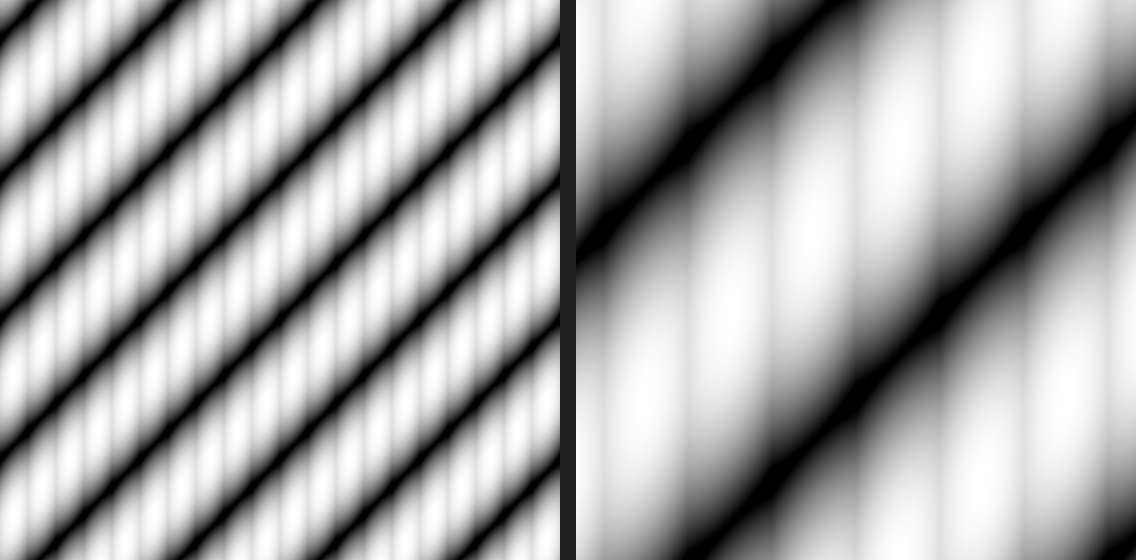
Left, the full canvas; right, a detail of the centre.
Give the GLSL for this pattern, as a Shadertoy shader.

```glsl
// Diagonal twisted cords in grey: four rounded bands repeat across and down,
// each cut into strands by twenty upright creases. Two folded distances,
// across the band and across the strand, are subtracted from white.

// Distance from the middle of a repeat: 0 at its centre, 1 at its edges.
float foldedDistance(float t) {
    return abs(2.0 * fract(t) - 1.0);
}

void mainImage(out vec4 fragColor, in vec2 fragCoord) {
    vec2 uv = fragCoord / iResolution.xy;

    // Whole repeat counts on both axes keep the tile seamless.
    float band = foldedDistance(4.0 * (uv.x - uv.y) - 0.281);
    float strand = foldedDistance(20.0 * uv.x);

    // Flat-topped cord with dark gaps, and shallow creases between strands.
    float cord = 1.0 - 1.04 * pow(band, 2.4);
    float crease = 0.12 * strand * strand;

    fragColor = vec4(vec3(clamp(cord - crease, 0.0, 1.0)), 1.0);
}
```
